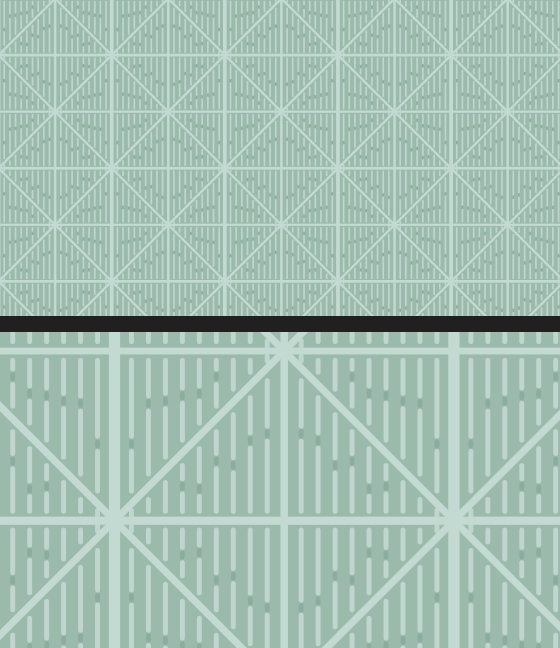
Top: the whole. Bottom: its middle third, enlarged.
Reproduce this pattern procedurally as a Shadertoy shader.

```glsl
const vec3 SAGE = vec3(0.61, 0.73, 0.67);
const vec3 SHADE = vec3(0.55, 0.68, 0.615);
const vec3 STROKE = vec3(0.75, 0.84, 0.81);
const vec3 LATTICE = vec3(0.765, 0.855, 0.825);

// Cell size and lattice node, in canvas heights
const float CELL = 0.179;
const vec2 NODE = vec2(0.7115, 0.4676);

// Half widths and gaps, in cells
const vec2 MAJOR_LINE = vec2(0.033, 0.024);
const vec2 MINOR_LINE = vec2(0.022, 0.020);
const float DIAGONAL = 0.021;
const float NODE_RADIUS = 0.055;
const float COLUMNS = 10.0;
const float STROKE_HALF = 0.0145;
const float LINE_MARGIN = 0.055;
const float DIAGONAL_MARGIN = 0.075;
const float BREAK_HALF = 0.045;
const float BREAK_MIN_LENGTH = 0.35;

float hash(vec2 p) {
    vec3 q = fract(vec3(p.xyx) * 0.1031);
    q += dot(q, q.yzx + 33.33);
    return fract((q.x + q.y) * q.z);
}

float coverage(float dist, float pixel) {
    return clamp(0.5 - dist / pixel, 0.0, 1.0);
}

// Upright round-ended stroke between two heights
float strokeDistance(vec2 p, float low, float high) {
    return length(vec2(p.x, p.y - clamp(p.y, low, high))) - STROKE_HALF;
}

// x: distance to the broken stroke, y: distance to the shade in its break
vec2 hatching(vec2 q) {
    float column = clamp(round(q.x * COLUMNS), 1.0, COLUMNS - 1.0);
    float diagonalHeight = column / COLUMNS;
    bool above = q.y > diagonalHeight;
    float span = above ? 1.0 - diagonalHeight : diagonalHeight;
    float lineGap = min(LINE_MARGIN, 0.3 * span);
    float diagonalGap = min(DIAGONAL_MARGIN, 0.4 * span);
    float low = above ? diagonalHeight + diagonalGap : lineGap;
    float high = above ? 1.0 - lineGap : diagonalHeight - diagonalGap;
    vec2 local = vec2(q.x - diagonalHeight, q.y);

    if (span < BREAK_MIN_LENGTH) return vec2(strokeDistance(local, low, high), 1.0);

    float side = above ? 1.0 : 0.0;
    float middle = mix(low, high, mix(0.3, 0.7, hash(vec2(column, side))));
    float stroke = min(strokeDistance(local, low, middle - BREAK_HALF),
                       strokeDistance(local, middle + BREAK_HALF, high));
    float shade = strokeDistance(local, middle - 0.012, middle + 0.012);
    return vec2(stroke, shade);
}

// Rails, diagonals and the joints where they meet
float latticeDistance(vec2 q) {
    vec2 rails = min(q - MAJOR_LINE, 1.0 - q - MINOR_LINE);
    float diagonal = abs(q.x - q.y) * 0.70711 - DIAGONAL;
    float joint = min(length(q), length(1.0 - q)) - NODE_RADIUS;
    return min(min(rails.x, rails.y), min(diagonal, joint));
}

void mainImage(out vec4 fragColor, in vec2 fragCoord) {
    vec2 p = (fragCoord / iResolution.y - NODE) / CELL;
    float pixel = 1.0 / (iResolution.y * CELL);

    // Mirror fold: nodes land on (0,0) and (1,1)
    vec2 q = abs(mod(p + 1.0, 2.0) - 1.0);

    vec2 hatch = hatching(q);
    vec3 color = mix(SAGE, SHADE, coverage(hatch.y, pixel));
    color = mix(color, STROKE, coverage(hatch.x, pixel));
    color = mix(color, LATTICE, coverage(latticeDistance(q), pixel));
    fragColor = vec4(color, 1.0);
}
```
